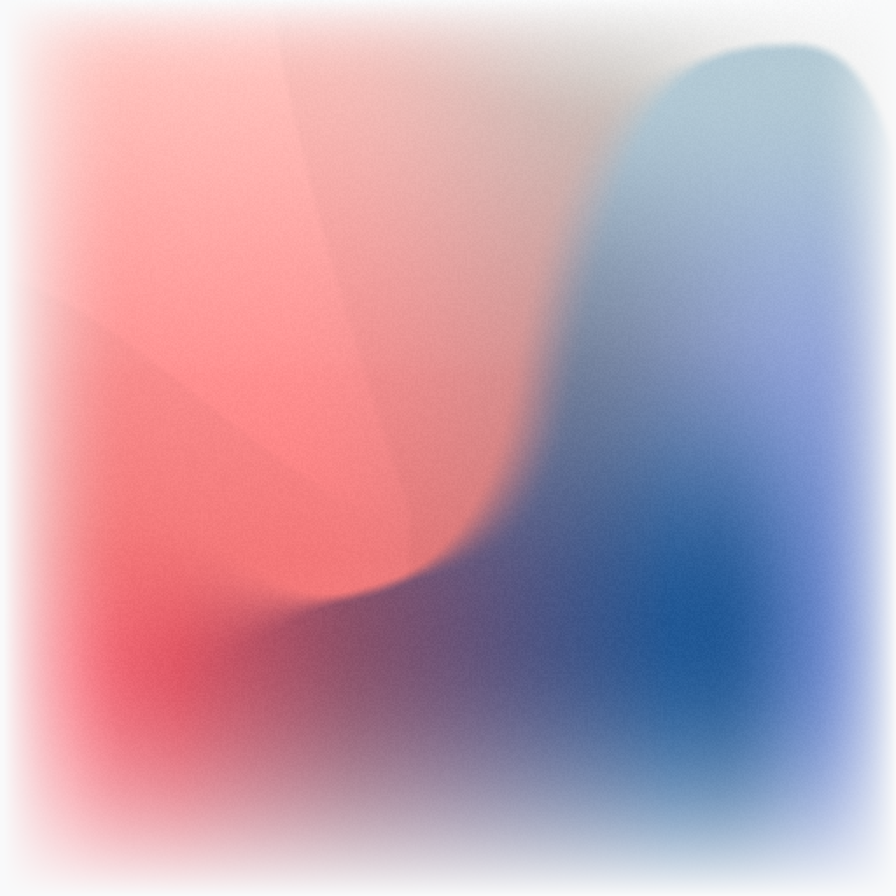
Reproduce this background procedurally as a Shadertoy shader.

```glsl
// Soft gradient poster: a coral field meets a blue wave along a smooth S-curve.
// The curve is a chain of cubic Beziers; its signed distance, with a blur that
// varies along x, blends two colour fields that fade to paper at the borders.

const vec3 PAPER      = vec3(0.975, 0.978, 0.98);
const vec3 CORAL_LOW  = vec3(0.98, 0.48, 0.485);
const vec3 CORAL_MID  = vec3(1.00, 0.57, 0.57);
const vec3 CORAL_HIGH = vec3(1.00, 0.76, 0.74);
const vec3 ROSE       = vec3(0.98, 0.43, 0.48);
const vec3 CRIMSON    = vec3(0.87, 0.32, 0.38);
const vec3 PLUM       = vec3(0.55, 0.315, 0.41);
const vec3 NAVY       = vec3(0.13, 0.345, 0.585);
const vec3 PERIWINKLE = vec3(0.46, 0.56, 0.83);
const vec3 SLATE      = vec3(0.46, 0.51, 0.61);
const vec3 LAVENDER   = vec3(0.57, 0.64, 0.85);
const vec3 PALE_SKY   = vec3(0.70, 0.79, 0.835);

const float DUST_RED  = 0.68;   // red level of the greyed coral
const float FOLD_DARK = 0.025;  // depth of the faint creases
const float GRAIN     = 0.022;
const float GRAIN_CELLS = 512.0;
const int CURVES = 4;
const int STEPS = 14;

// Control points shared end to end by the cubic pieces of the wave
const vec2 WAVE[13] = vec2[13](
    vec2(-0.20, 0.35), vec2(-0.05, 0.345), vec2(0.13, 0.323),
    vec2(0.28, 0.323), vec2(0.47, 0.325), vec2(0.57, 0.40),
    vec2(0.60, 0.544), vec2(0.645, 0.79), vec2(0.695, 0.955),
    vec2(0.885, 0.95), vec2(0.95, 0.95), vec2(0.985, 0.90),
    vec2(1.02, 0.75));

float ramp(float a, float b, float x) { return clamp((x - a) / (b - a), 0.0, 1.0); }

// Rises quickly from 0 at the border to 1 at the given depth
float borderFade(float depth, float width) {
    float s = 1.0 - clamp(depth / width, 0.0, 1.0);
    return 1.0 - s * s;
}

float hash(vec2 p) {
    vec3 q = fract(vec3(p.xyx) * 0.1031);
    q += dot(q, q.yzx + 33.33);
    return fract((q.x + q.y) * q.z);
}

vec2 bezier(vec2 a, vec2 b, vec2 c, vec2 d, float t) {
    float s = 1.0 - t;
    return s*s*s*a + 3.0*s*s*t*b + 3.0*s*t*t*c + t*t*t*d;
}

// Signed distance to the wave, positive on the coral side
float waveDistance(vec2 p) {
    float best = 10.0, side = 1.0;
    vec2 a = WAVE[0];
    for (int c = 0; c < CURVES; c++) {
        int k = 3 * c;
        for (int i = 1; i <= STEPS; i++) {
            vec2 b = bezier(WAVE[k], WAVE[k+1], WAVE[k+2], WAVE[k+3], float(i) / float(STEPS));
            vec2 e = b - a, v = p - a;
            vec2 r = v - e * clamp(dot(v, e) / dot(e, e), 0.0, 1.0);
            float d = dot(r, r);
            if (d < best) { best = d; side = sign(e.x * v.y - e.y * v.x); }
            a = b;
        }
    }
    return side * sqrt(best);
}

vec3 coralField(vec2 p) {
    vec3 col = mix(CORAL_LOW, CORAL_MID, ramp(0.38, 0.60, p.y));
    col = mix(col, CORAL_HIGH, ramp(0.58, 0.92, p.y));
    col.r *= mix(1.0, DUST_RED, 0.7 * smoothstep(0.3, 0.75, p.x));

    // Two faint creases meeting near the bend of the wave
    float t = ramp(0.987, 0.43, p.y);
    float steepFold = p.x - (0.306 + 0.15 * pow(t, 1.25));
    float flatFold = mix(0.70, 0.41, smoothstep(-0.05, 0.5, p.x)) - p.y;
    float crease = smoothstep(-0.004, 0.006, steepFold) * exp(-max(steepFold, 0.0) * 6.0)
                 + smoothstep(-0.004, 0.006, flatFold) * (1.0 - smoothstep(0.3, 0.46, p.x));
    col *= 1.0 - FOLD_DARK * crease;

    // Top haze, deeper towards the right corner
    col = mix(col, PAPER, 0.75 * smoothstep(0.66, 0.95, p.x));
    float depth = mix(0.10, 0.20, smoothstep(0.4, 0.85, p.x));
    return mix(PAPER, col, borderFade(1.0 - p.y, depth));
}

vec3 waveField(vec2 p) {
    vec3 core = mix(ROSE, CRIMSON, ramp(0.08, 0.2, p.x));
    core = mix(core, PLUM, ramp(0.2, 0.39, p.x));
    core = mix(core, NAVY, ramp(0.39, 0.75, p.x));
    core = mix(core, PERIWINKLE, smoothstep(0.79, 0.96, p.x));

    vec3 upper = mix(SLATE, LAVENDER, smoothstep(0.62, 0.92, p.x));
    upper = mix(upper, PALE_SKY, smoothstep(0.55, 0.93, p.y));
    float lift = smoothstep(0.3, 0.65, p.y) * smoothstep(0.3, 0.6, p.x);
    return mix(core, upper, lift);
}

void mainImage(out vec4 fragColor, in vec2 fragCoord) {
    vec2 p = fragCoord / iResolution.xy;

    // Edge blur: wide at the left, crisp in the trough, soft on the slope
    float slope = smoothstep(0.45, 0.6, p.x) * (1.0 - smoothstep(0.64, 0.8, p.x));
    float blur = 0.008 + 0.10 * (1.0 - smoothstep(0.16, 0.38, p.x)) + 0.036 * slope;
    float coral = smoothstep(-blur, blur, waveDistance(p));
    vec3 col = mix(waveField(p), coralField(p), coral);

    // Grain shows most in the darker tones
    float noise = hash(floor(p * GRAIN_CELLS)) - 0.5;
    col += GRAIN * noise * (1.6 - col.g);

    // Side and bottom borders dissolve into paper
    float fade = borderFade(p.x - 0.004, 0.15) * borderFade(1.0 - p.x, 0.10)
               * borderFade(p.y, 0.30);
    fragColor = vec4(mix(PAPER, col, fade), 1.0);
}
```
